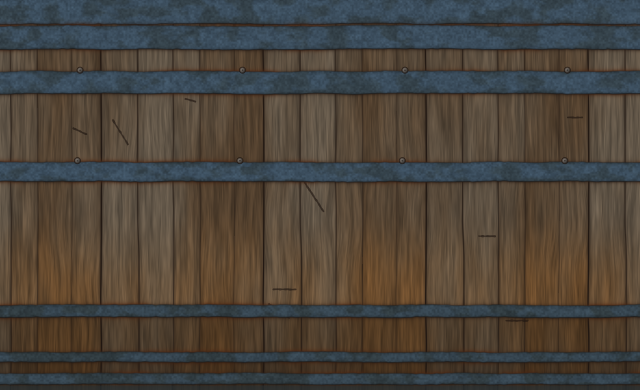
Give the GLSL for this texture, as a Shadertoy shader.

```glsl
#define REPEATS 3.94
#define PHASE 0.067
#define SEAM_WIDTH 0.0021
#define BOLT_RADIUS 0.0075
#define GRAIN 0.34
#define RUST_AMOUNT 0.75
#define SCRATCHES 9

const vec3 GREY_WOOD = vec3(0.38, 0.335, 0.28);
const vec3 BROWN_WOOD = vec3(0.32, 0.25, 0.18);
const vec3 AMBER_WOOD = vec3(0.43, 0.30, 0.17);
const vec3 DARK_GAP = vec3(0.12, 0.085, 0.065);
const vec3 BLUE_IRON = vec3(0.245, 0.32, 0.385);
const vec3 DULL_IRON = vec3(0.20, 0.245, 0.265);
const vec3 RUST = vec3(0.42, 0.19, 0.07);

// Stave edges across one repeat, how dark each gap is, and how brown each stave is
const float EDGE[6] = float[](0.0, 0.164, 0.374, 0.554, 0.785, 1.0);
const float GAP[6] = float[](0.65, 0.55, 0.4, 1.0, 0.75, 0.65);
const float BROWN[5] = float[](0.4, 0.8, 0.75, 0.25, 0.1);

// Hoops: centre measured down from the top, and half height
const vec2 HOOP[7] = vec2[](vec2(0.027, 0.034), vec2(0.096, 0.030), vec2(0.2115, 0.0285),
    vec2(0.4405, 0.0245), vec2(0.7975, 0.0155), vec2(0.9155, 0.0125), vec2(0.971, 0.014));

float hash(vec2 p) {
    vec3 q = fract(p.xyx * vec3(0.1031, 0.1030, 0.0973));
    q += dot(q, q.yzx + 33.33);
    return fract((q.x + q.y) * q.z);
}

float noise(vec2 p) {
    vec2 i = floor(p), f = fract(p);
    f = f * f * (3.0 - 2.0 * f);
    return mix(mix(hash(i), hash(i + vec2(1, 0)), f.x),
               mix(hash(i + vec2(0, 1)), hash(i + vec2(1, 1)), f.x), f.y);
}

float fbm(vec2 p) {
    float sum = 0.0, amp = 0.5;
    for (int i = 0; i < 4; i++) {
        sum += amp * noise(p);
        p = p * 2.03 + 17.7;
        amp *= 0.5;
    }
    return sum / 0.9375;
}

float segment(vec2 p, vec2 a, vec2 b) {
    vec2 pa = p - a, ba = b - a;
    return length(pa - ba * clamp(dot(pa, ba) / dot(ba, ba), 0.0, 1.0));
}

vec3 wood(vec2 p, float cell, float cellWidth, float px) {
    // Each stave keeps its tone in every repeat
    float tone = BROWN[4], gap = 0.0, id = 4.0;
    for (int i = 0; i < 6; i++) {
        float wobble = 0.0035 * (noise(vec2(float(i % 5) * 3.0, p.y * 9.0)) - 0.5);
        float d = (fract(cell) - EDGE[i]) * cellWidth + wobble;
        if (d > 0.0) { tone = BROWN[i % 5]; id = float(i % 5); }
        float line = 1.0 - smoothstep(SEAM_WIDTH - px, SEAM_WIDTH + px, abs(d));
        gap = max(gap, GAP[i] * max(line, 0.4 * exp(-abs(d) / 0.005)));
    }

    // Long fibres over broad stains
    float sway = 0.012 * noise(vec2(p.x * 12.0 + id * 5.0, p.y * 7.0));
    float fibre = fbm(vec2((p.x + sway) * 150.0, p.y * 9.0 + id * 7.0));
    float pore = noise(vec2((p.x + sway) * 330.0, p.y * 28.0));
    float stain = fbm(p * vec2(14.0, 4.0) + 3.0);
    vec3 col = mix(GREY_WOOD, BROWN_WOOD, clamp(tone + (stain - 0.5) * 1.3, 0.0, 1.0));
    float amber = smoothstep(0.52, 0.75, p.y) * (0.35 + 0.65 * tone);
    col = mix(col, AMBER_WOOD, clamp(amber * (0.35 + stain), 0.0, 0.85));
    col *= 1.0 + GRAIN * (fibre - 0.5) * 1.5 + GRAIN * (pore - 0.5) * 0.5;
    col *= 1.0 - 0.22 * smoothstep(0.79, 0.82, p.y) - 0.12 * smoothstep(0.92, 0.93, p.y);
    return mix(col, DARK_GAP, gap);
}

void mainImage(out vec4 fragColor, in vec2 fragCoord) {
    float px = 1.0 / iResolution.y;
    float aspect = iResolution.x * px;
    vec2 p = vec2(fragCoord.x, iResolution.y - fragCoord.y) * px;
    float cellWidth = aspect / REPEATS;
    float cell = p.x / cellWidth - PHASE;
    vec3 col = wood(p, cell, cellWidth, px);

    // Scattered scratches, mostly lying flat
    for (int i = 0; i < SCRATCHES; i++) {
        float k = float(i);
        vec2 a = vec2(hash(vec2(k, 4.0)) * aspect, mix(0.25, 0.9, hash(vec2(k, 9.0))));
        vec2 b = a + vec2(0.02 + 0.05 * hash(vec2(k, 2.0)), 0.09 * pow(hash(vec2(k, 7.0)), 4.0));
        float d = segment(p, a, b) + 0.002 * noise(p * 160.0);
        col = mix(col, DARK_GAP, 0.65 * (1.0 - smoothstep(0.0015, 0.0025 + px, d)));
    }

    // Iron hoops with shadowed, rusty edges
    for (int i = 0; i < 7; i++) {
        float y = p.y - HOOP[i].x + 0.003 * (noise(vec2(p.x * 11.0, float(i) * 5.0)) - 0.5);
        float d = abs(y) - HOOP[i].y + 0.0015 * (noise(vec2(p.x * 75.0, float(i))) - 0.5);
        float wear = smoothstep(0.5, 0.75, noise(vec2(p.x * 9.0, float(i) * 3.7)));
        float outside = max(d, 0.0);
        col = mix(col, RUST, RUST_AMOUNT * (0.2 + 0.8 * wear) * exp(-outside / 0.004));
        col = mix(col, DARK_GAP, (y > 0.0 ? 0.95 : 0.45) * exp(-outside / 0.0035));

        float patina = fbm(p * vec2(22.0, 34.0) + float(i) * 13.0);
        float speck = noise(p * 210.0);
        float dull = smoothstep(0.42, 0.68, patina) * 0.7 + (i > 3 ? 0.45 : 0.0);
        vec3 iron = mix(BLUE_IRON, DULL_IRON, min(dull, 1.0));
        iron *= 0.94 + 0.2 * (speck - 0.5) + 0.25 * (fbm(p * 75.0) - 0.4);
        iron *= 1.0 - 0.3 * exp(min(d, 0.0) / 0.003);
        col = mix(col, iron, 1.0 - smoothstep(-px, px, d));
    }
    col = mix(col, DULL_IRON * 0.75, 0.7 * smoothstep(0.985, 0.992, p.y));

    // One bolt per repeat above each of the two middle hoops
    for (int i = 0; i < 2; i++) {
        vec2 centre = i == 0 ? vec2(0.426, 0.180) : vec2(0.410, 0.412);
        vec2 q = vec2((fract(cell) - centre.x) * cellWidth, p.y - centre.y);
        float r = length(q);
        col = mix(col, DARK_GAP, 0.75 * (1.0 - smoothstep(BOLT_RADIUS, BOLT_RADIUS + 0.003, r)));
        vec3 head = vec3(0.36, 0.34, 0.32) * (1.0 - 0.3 * (q.x + q.y) / BOLT_RADIUS);
        head *= 0.65 + 0.35 * smoothstep(0.001, 0.003, r);
        col = mix(col, head, 1.0 - smoothstep(-px, px, r - BOLT_RADIUS * 0.8));
    }
    fragColor = vec4(clamp(col, 0.0, 1.0), 1.0);
}
```
